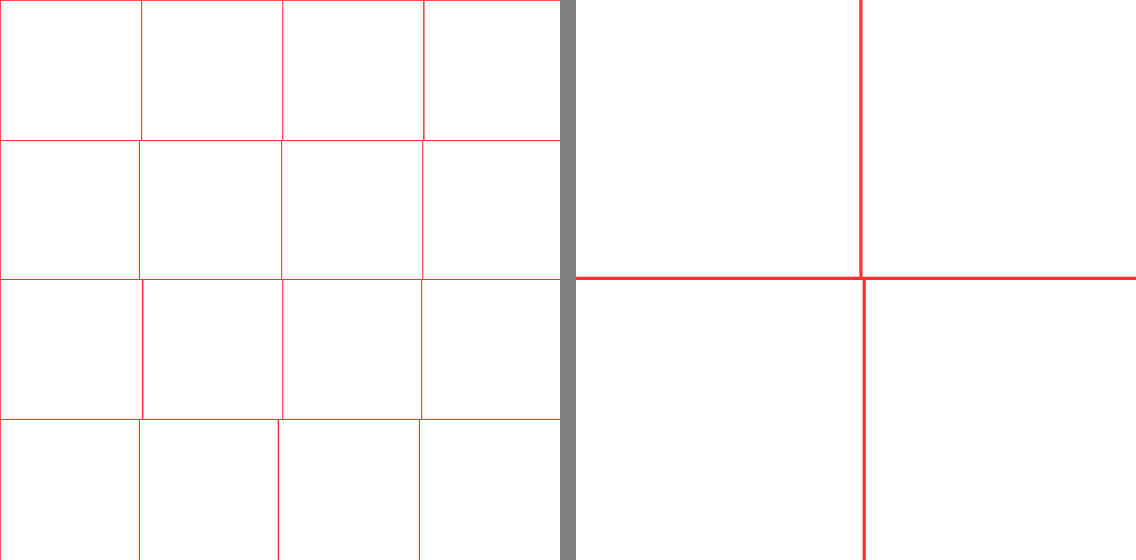
Left: the whole. Right: its middle third, enlarged.
Write a WebGL 2 fragment shader that draws this pattern.

```glsl
#version 300 es
precision highp float;
// Thin red outlines of a 4 by 4 grid of white tiles. Each row is ruled
// separately, so its upright joints drift a little from the even grid,
// and one joint per row is ruled slightly heavier.

uniform vec2 u_resolution;
out vec4 fragColor;

const int TILES = 4;
const float UNIT = 1.0 / 512.0;          // fine unit of the canvas
const float LINE_WIDTH = 1.0 * UNIT;
const float HEAVY_WIDTH = 1.35 * UNIT;
const float EDGE_INSET = 0.3;            // outer lines, in fine units
const vec3 PAPER = vec3(1.0);
const vec3 LINE_RED = vec3(1.0, 0.2, 0.2);

// Drift from the even grid, in fine units: row seams, then joints by row.
const vec3 SEAM_DRIFT = vec3(0.5, -0.5, -0.5);
const vec3 JOINT_DRIFT[TILES] = vec3[TILES](
    vec3(1.5, 2.5, 3.5),
    vec3(-0.5, 1.5, 2.5),
    vec3(2.5, 2.5, 1.5),
    vec3(-0.5, -1.5, -0.5));

// Position of grid line k, where line 0 is the outer edge.
float linePosition(int k, vec3 drift) {
    float shift = k == 0 ? EDGE_INSET : drift[k - 1];
    return float(k) / float(TILES) + shift * UNIT;
}

// Smooth coverage of a line at a given distance from its centre.
float lineCoverage(float dist, float width, float pixel) {
    return clamp(0.5 + (0.5 * width - abs(dist)) / pixel, 0.0, 1.0);
}

void main() {
    vec2 pixel = 1.0 / u_resolution;
    vec2 pos = gl_FragCoord.xy * pixel;
    pos.y = 1.0 - pos.y;                 // rows are counted from the top
    float ink = 0.0;

    // Horizontal seams, also finding the current row.
    int row = 0;
    for (int k = 0; k < TILES; k++) {
        float seam = linePosition(k, SEAM_DRIFT);
        if (pos.y > seam) row = k;
        ink = max(ink, lineCoverage(pos.y - seam, LINE_WIDTH, pixel.y));
    }

    // Upright joints of this row; the heavy one steps along with the row.
    int heavyJoint = (row + TILES - 1) % TILES;
    for (int k = 0; k < TILES; k++) {
        float joint = linePosition(k, JOINT_DRIFT[row]);
        float width = k > 0 && k == heavyJoint ? HEAVY_WIDTH : LINE_WIDTH;
        ink = max(ink, lineCoverage(pos.x - joint, width, pixel.x));
    }

    fragColor = vec4(mix(PAPER, LINE_RED, ink), 1.0);
}
```
